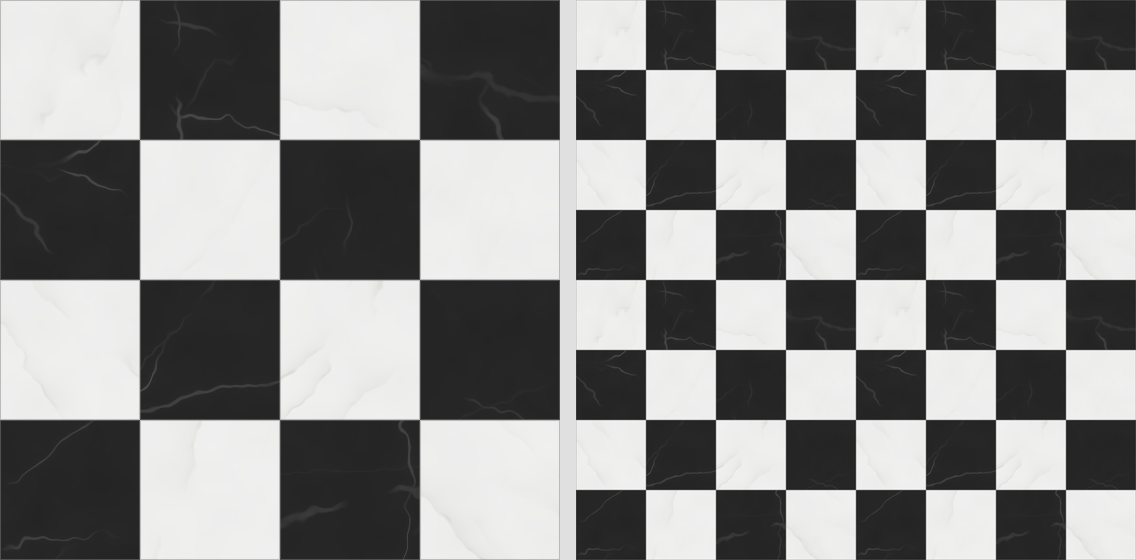
Left, the tile; right, the same tile 2 across and 2 down.
Give the GLSL for this texture, as a WebGL 2 fragment shader.

```glsl
#version 300 es
precision highp float;
// Polished checkerboard floor of black and white veined marble tiles with hairline joints.

uniform vec2 u_resolution;
out vec4 outColor;

const float TILES = 4.0;            // tiles across and down
const float JOINT_HALF = 0.0008;    // half joint width, canvas units
const float BEVEL = 0.0035;         // softened tile rim, canvas units
const int DARK_VEINS = 4;
const int LIGHT_VEINS = 4;
const float WANDER = 0.42;          // large bends of a vein, tile units
const float JITTER = 0.025;         // small kinks of a vein, tile units
const vec3 BLACK = vec3(0.147, 0.147, 0.148);
const vec3 BLACK_VEIN = vec3(0.33, 0.33, 0.325);
const vec3 WHITE = vec3(0.934, 0.934, 0.932);
const vec3 WHITE_VEIN = vec3(0.80, 0.80, 0.785);
const vec3 JOINT = vec3(0.53);

float hash(vec2 p) {
  vec3 q = fract(p.xyx * vec3(0.1031, 0.1030, 0.0973));
  q += dot(q, q.yzx + 33.33);
  return fract((q.x + q.y) * q.z);
}

float noise(vec2 p) {
  vec2 i = floor(p), f = fract(p);
  f = f * f * (3.0 - 2.0 * f);
  return mix(mix(hash(i), hash(i + vec2(1, 0)), f.x),
             mix(hash(i + vec2(0, 1)), hash(i + vec2(1, 1)), f.x), f.y);
}

float fbm(vec2 p) {
  float sum = 0.0, amp = 0.533;
  for (int i = 0; i < 4; i++) {
    sum += amp * noise(p);
    p = p * 2.03 + 17.3;
    amp *= 0.5;
  }
  return sum;
}

// Signed distance to a wandering line through the tile.
float veinDistance(vec2 p, vec2 seed, float angle) {
  float offset = (hash(seed + 3.7) - 0.5) * 0.9;
  float bend = (fbm(p * 1.8 + seed) - 0.5) * WANDER;
  float kink = (noise(p * 16.0 + seed) - 0.5) * JITTER;
  return dot(p - 0.5, vec2(-sin(angle), cos(angle))) + offset + bend + kink;
}

// Lets a vein fade out along its length.
float veinFade(vec2 p, vec2 seed) {
  return smoothstep(0.3, 0.7, noise(p * 2.6 + seed + 51.0));
}

vec3 blackMarble(vec2 p, vec2 seed, float pixel) {
  float cloud = fbm(p * 4.0 + seed);
  float glow = 0.0;
  for (int i = 0; i < DARK_VEINS; i++) {
    vec2 s = seed + float(i) * vec2(7.31, 11.17);
    float angle = (hash(s) - 0.4) * 2.6;
    float broad = pow(hash(s + 1.3), 5.0);
    float width = mix(0.006, 0.04, broad) * (0.5 + noise(p * 3.0 + s));
    float d = abs(veinDistance(p, s, angle));
    float core = 1.0 - smoothstep(width * 0.4, width + pixel, d);
    float grain = mix(1.0, 0.25 + 0.7 * fbm(p * 22.0 + s), broad);
    float strength = pow(hash(s + 2.9), 1.8) * veinFade(p, s);
    float halo = 0.10 * exp(-d * 28.0);
    glow = max(glow, strength * (core * grain * 0.75 + halo));
  }
  float mottling = (cloud - 0.5) * 0.018;
  return mix(BLACK + mottling, BLACK_VEIN, glow);
}

vec3 whiteMarble(vec2 p, vec2 seed, float pixel) {
  float lean = hash(seed + 8.1) < 0.65 ? 1.05 : -0.75;
  float shade = 0.0;
  for (int i = 0; i < LIGHT_VEINS; i++) {
    vec2 s = seed + float(i) * vec2(5.93, 13.71);
    float angle = lean + (hash(s) - 0.5) * 0.7;
    float d = veinDistance(p, s, angle);
    // A sharp edge on one side, a long soft wash on the other.
    float wash = smoothstep(-0.008 - pixel, 0.012, d) * exp(-max(d, 0.0) * 13.0);
    float thread = 1.0 - smoothstep(0.002, 0.012 + pixel, abs(d));
    float strength = pow(hash(s + 2.9), 1.8) * veinFade(p, s);
    float patches = smoothstep(0.45, 0.75, fbm(p * 6.0 + s));
    shade = max(shade, strength * (wash * 0.38 + thread * patches * 0.45));
  }
  float mottling = (fbm(p * 3.0 + seed) - 0.5) * 0.022;
  return mix(WHITE + mottling, WHITE_VEIN, shade);
}

void main() {
  vec2 grid = gl_FragCoord.xy / u_resolution * TILES;
  vec2 cell = mod(floor(grid), TILES);
  vec2 p = fract(grid);
  float pixel = 1.0 / min(u_resolution.x, u_resolution.y);
  vec2 seed = 9.0 + cell * vec2(19.37, 27.83) + cell.yx * 3.19;

  bool isBlack = mod(cell.x + cell.y, 2.0) < 0.5;
  vec3 color = isBlack ? blackMarble(p, seed, pixel * TILES)
                       : whiteMarble(p, seed, pixel * TILES);

  // Rim and joint
  vec2 toEdge = min(p, 1.0 - p) / TILES;
  float edge = min(toEdge.x, toEdge.y);
  color *= 1.0 - 0.045 * (1.0 - smoothstep(0.0, BEVEL, edge));
  float joint = clamp((JOINT_HALF - edge) / pixel + 0.5, 0.0, 1.0);
  outColor = vec4(mix(color, JOINT, joint), 1.0);
}
```
